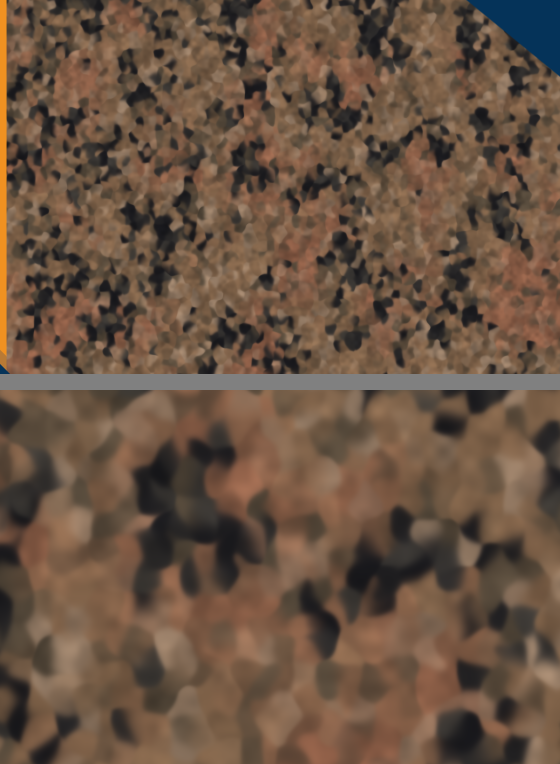
Top: the whole. Bottom: its middle third, enlarged.
This texture is drawn by a Shadertoy shader. Its source:

```glsl
// Polished brown granite with a navy corner and a narrow orange side bar.
// Softly blended Voronoi grains pick a mineral colour each; cluster noise
// gathers the dark mica into small clumps, and fine noise adds mottling.

#define GRAIN_SCALE 50.0
#define GRAIN_SOFTNESS 0.19
#define CLUSTER_SCALE 15.0
#define MICA_SHARE 0.68
#define BROWN vec3(0.50, 0.385, 0.285)
#define ROSE vec3(0.55, 0.365, 0.275)
#define PALE vec3(0.59, 0.50, 0.42)
#define OLIVE vec3(0.32, 0.275, 0.22)
#define MICA vec3(0.09, 0.09, 0.105)
#define SLATE vec3(0.25, 0.235, 0.215)
#define NAVY vec3(0.02, 0.20, 0.35)
#define ORANGE vec3(0.94, 0.57, 0.13)

float hash(vec2 p) {
    return fract(sin(dot(p, vec2(127.1, 311.7))) * 43758.5453);
}

float noise(vec2 p) {
    vec2 i = floor(p), f = fract(p);
    f = f * f * (3.0 - 2.0 * f);
    return mix(mix(hash(i), hash(i + vec2(1, 0)), f.x),
               mix(hash(i + vec2(0, 1)), hash(i + vec2(1, 1)), f.x), f.y);
}

float fbm(vec2 p) {
    float sum = 0.0, amplitude = 0.53;
    for (int i = 0; i < 4; i++) {
        sum += amplitude * noise(p);
        p = mat2(1.6, 1.2, -1.2, 1.6) * p + 7.3;
        amplitude *= 0.5;
    }
    return sum;
}

// Colour of the grain in one cell, by its position in the slab.
vec3 mineral(vec2 cell, vec2 centre) {
    float cluster = fbm(centre * CLUSTER_SCALE * vec2(1.1, 0.9) + 3.7);
    float kind = hash(cell + 91.7);
    float darkShare = 0.05 + MICA_SHARE * smoothstep(0.49, 0.74, cluster);
    if (hash(cell + 37.1) < darkShare) {
        return mix(MICA, SLATE, kind * kind);
    }
    float warmth = smoothstep(0.42, 0.70, fbm(centre * 8.0 + 20.0));
    vec3 feldspar = mix(BROWN, ROSE, warmth);
    float greyed = smoothstep(0.66, 0.95, kind) * (1.0 - 0.5 * warmth);
    float shaded = smoothstep(0.46, 0.05, kind + 0.45 - 0.8 * cluster);
    feldspar = mix(feldspar, PALE, 0.8 * greyed);
    feldspar = mix(feldspar, OLIVE, shaded);
    return feldspar * (0.86 + 0.24 * hash(cell + 53.9));
}

// Weighted blend of the neighbouring grains gives soft, rounded borders.
vec3 granite(vec2 p) {
    vec2 warp = vec2(noise(p * 48.0), noise(p * 48.0 + 40.0)) - 0.5;
    vec2 q = p * GRAIN_SCALE * vec2(1.10, 0.90) + warp * 0.7;
    vec2 base = floor(q);
    vec3 sum = vec3(0.0);
    float total = 0.0;
    for (int y = -1; y <= 1; y++) {
        for (int x = -1; x <= 1; x++) {
            vec2 cell = base + vec2(x, y);
            vec2 site = cell + 0.1 + 0.8 * vec2(hash(cell), hash(cell + 17.3));
            vec2 away = q - site;
            float weight = exp(-dot(away, away) / GRAIN_SOFTNESS) + 1e-5;
            sum += weight * mineral(cell, site / GRAIN_SCALE);
            total += weight;
        }
    }
    // Smooth mottling, broad and fine
    float mottle = 0.5 * noise(p * 38.0 + 5.0) + 0.5 * noise(p * 85.0);
    return sum / total * (0.82 + 0.36 * mottle);
}

void mainImage(out vec4 fragColor, in vec2 fragCoord) {
    vec2 p = fragCoord / iResolution.y;
    float right = iResolution.x / iResolution.y;
    float soft = 1.0 / iResolution.y;
    vec3 color = granite(p);

    // Navy corner cut at the upper right
    float corner = dot(p - vec2(right - 0.25, 1.0), normalize(vec2(0.205, 0.25)));
    color = mix(color, NAVY, smoothstep(-soft, soft, corner));

    // Orange bar, dulled near its foot, ending in a small navy cut
    vec3 bar = mix(ORANGE, BROWN, 0.5 * smoothstep(soft, -soft, p.y + p.x - 0.065));
    color = mix(color, bar, smoothstep(soft, -soft, p.x - 0.0176));
    color = mix(color, NAVY, smoothstep(soft, -soft, p.y + p.x - 0.027));

    fragColor = vec4(color, 1.0);
}
```
